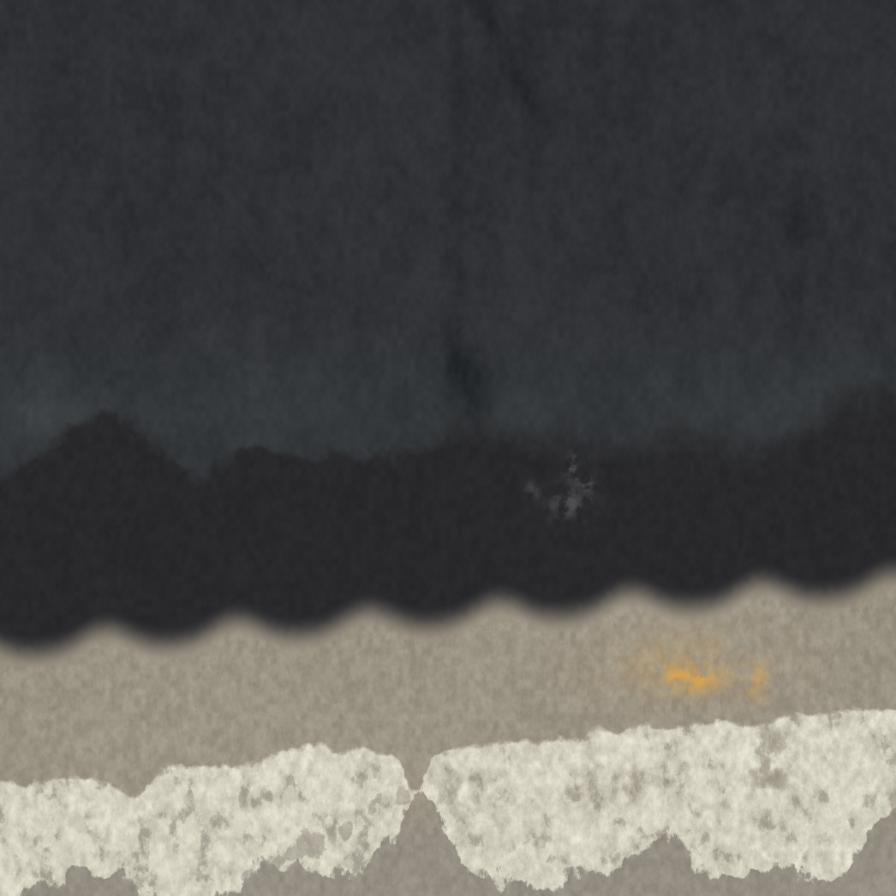
Reproduce this texture procedurally as a WebGL 1 fragment shader.

```glsl
precision highp float;
uniform vec2 u_resolution;

float hash(vec2 p) {
  p = fract(p * vec2(0.1031, 0.1137));
  p += dot(p, p.yx + 33.33);
  return fract((p.x + p.y) * p.x * 7.31);
}

float noise(vec2 p) {
  vec2 i = floor(p), f = fract(p);
  f = f * f * (3.0 - 2.0 * f);
  return mix(mix(hash(i), hash(i + vec2(1.0, 0.0)), f.x),
             mix(hash(i + vec2(0.0, 1.0)), hash(i + 1.0), f.x), f.y);
}

// Layered noise, centred on zero
float fbm(vec2 p) {
  float sum = 0.0, amp = 0.5;
  for (int i = 0; i < 5; i++) {
    sum += amp * (noise(p) - 0.5);
    p = mat2(1.6, 1.2, -1.2, 1.6) * p + 17.3;
    amp *= 0.55;
  }
  return sum;
}

float bump(float x, float centre, float width) {
  float d = (x - centre) / width;
  return exp(-d * d);
}

float spot(vec2 p, vec2 centre, vec2 size) {
  vec2 d = (p - centre) / size;
  return exp(-dot(d, d));
}

float segment(vec2 p, vec2 a, vec2 b) {
  vec2 d = b - a;
  return length(p - a - d * clamp(dot(p - a, d) / dot(d, d), 0.0, 1.0));
}

vec3 wallColor(vec2 p, float broad, float grain) {
  vec3 c = vec3(0.183, 0.191, 0.203);
  c += vec3(0.027, 0.031, 0.027) * bump(p.y, 0.545, 0.09);
  c += 0.028 * broad + 0.045 * grain;
  c += 0.040 * fbm(p * vec2(42.0, 24.0));
  c += 0.035 * spot(p, vec2(0.06, 0.535), vec2(0.05, 0.025));

  // Seam, streaks and stains
  float rough = clamp(0.8 + 2.0 * fbm(p * vec2(45.0, 28.0) + 3.0), 0.0, 1.5);
  float seam = bump(p.x, 0.508 + 0.012 * broad, 0.010) * smoothstep(0.5, 0.62, p.y);
  float streak = segment(p, vec2(0.52, 1.02), vec2(0.605, 0.87));
  c -= 0.018 * seam * rough;
  c -= 0.030 * exp(-pow(streak / 0.011, 2.0)) * rough;
  c -= 0.020 * spot(p, vec2(0.888, 0.77), vec2(0.014, 0.16)) * rough;
  c -= 0.050 * spot(p, vec2(0.522, 0.575), vec2(0.030, 0.055)) * rough;
  return c;
}

vec3 bandColor(vec2 p, float grain) {
  vec3 c = vec3(0.160, 0.159, 0.171) + 0.040 * grain;
  float chips = spot(p, vec2(0.645, 0.481), vec2(0.012, 0.016))
              + 0.8 * spot(p, vec2(0.655, 0.463), vec2(0.008, 0.010))
              + 0.6 * spot(p, vec2(0.634, 0.438), vec2(0.025, 0.020))
              + 0.5 * spot(p, vec2(0.593, 0.453), vec2(0.008, 0.009));
  return c + 0.24 * chips * smoothstep(-0.12, 0.25, fbm(p * 75.0));
}

vec3 groundColor(vec2 p, float broad, float grain) {
  vec3 c = vec3(0.600, 0.569, 0.508) + 0.04 * broad + 0.13 * grain;
  c = mix(c, vec3(0.57, 0.55, 0.52) + 0.1 * grain, smoothstep(0.13, 0.03, p.y) * 0.6);
  float rust = 0.9 * spot(p, vec2(0.768, 0.242), vec2(0.030, 0.014))
             + 0.55 * spot(p, vec2(0.844, 0.239), vec2(0.012, 0.018))
             + 0.25 * spot(p, vec2(0.765, 0.260), vec2(0.080, 0.035));
  rust *= clamp(0.75 + 2.5 * fbm(p * 60.0 + 9.0), 0.0, 1.0);
  return mix(c, vec3(0.87, 0.65, 0.31), min(rust, 0.85));
}

// Signed height inside the flaking paint stripe
float paintShape(vec2 p) {
  float top = 0.123 + 0.088 * p.x - 0.024 * bump(p.x, 0.148, 0.022)
            + 0.010 * bump(p.x, 0.35, 0.07) - 0.045 * bump(p.x, 0.463, 0.018);
  float bottom = 0.027 + 0.080 * bump(p.x, 0.470, 0.036)
               + 0.038 * bump(p.x, 0.74, 0.028) + 0.065 * bump(p.x, 1.0, 0.035)
               + 0.018 * bump(p.x, 0.31, 0.03) - 0.060 * bump(p.x, 0.205, 0.05)
               - 0.055 * bump(p.x, 0.0, 0.045) - 0.018 * bump(p.x, 0.59, 0.04);
  top += 0.024 * fbm(p * 42.0);
  bottom += 0.060 * fbm(p * vec2(45.0, 30.0) + 40.0);
  return min(top - p.y, p.y - bottom);
}

void main() {
  vec2 p = gl_FragCoord.xy / u_resolution;
  float broad = fbm(p * 7.0);
  float grain = fbm(p * vec2(150.0, 110.0));

  // Wall and the damp band at its foot
  float bandTop = 0.494 + 0.036 * bump(p.x, 0.115, 0.055) - 0.025 * bump(p.x, 0.215, 0.03)
                - 0.022 * bump(p.x, 0.0, 0.03) + 0.026 * bump(p.x, 0.535, 0.06)
                + 0.012 * bump(p.x, 0.75, 0.1) + 0.056 * smoothstep(0.85, 0.95, p.x)
                + 0.045 * fbm(p * 32.0);
  float soft = 0.010 + 0.022 * smoothstep(0.45, 0.65, p.x);
  float bandEdge = smoothstep(-soft, soft, p.y - bandTop);
  vec3 color = mix(bandColor(p, grain), wallColor(p, broad, grain), bandEdge);

  // Ground with worn paint
  vec3 ground = groundColor(p, broad, grain);
  float flakes = fbm(p * vec2(62.0, 46.0) + 5.0);
  float paint = smoothstep(-0.003, 0.004, paintShape(p));
  float crack = segment(p, vec2(0.28, 0.022), vec2(0.45, 0.112)) + 0.05 * flakes;
  paint *= 1.0 - 0.6 * smoothstep(0.008, 0.0, crack);
  paint *= 1.0 - 0.65 * smoothstep(0.10, 0.30, flakes);
  float wear = spot(p, vec2(0.855, 0.145), vec2(0.028, 0.050))
             + 0.7 * spot(p, vec2(0.69, 0.13), vec2(0.04, 0.025))
             + 0.6 * spot(p, vec2(0.50, 0.105), vec2(0.04, 0.035));
  paint *= 1.0 - 0.75 * min(wear, 1.0) * smoothstep(-0.12, 0.12, flakes);
  vec3 paintColor = vec3(0.825, 0.810, 0.742) + 0.20 * grain - 0.12 * flakes;
  ground = mix(ground, paintColor, paint);

  // Soft scalloped shadow edge
  float wave = cos(6.2832 * (p.x - 0.117) / 0.1465);
  float shadowEdge = 0.277 + 0.071 * p.x + 0.011 * wave + 0.003 * wave * wave;
  float lit = smoothstep(0.021, -0.021, p.y - shadowEdge + 0.008 * grain);
  color = mix(color, ground, lit);

  gl_FragColor = vec4(color, 1.0);
}
```
